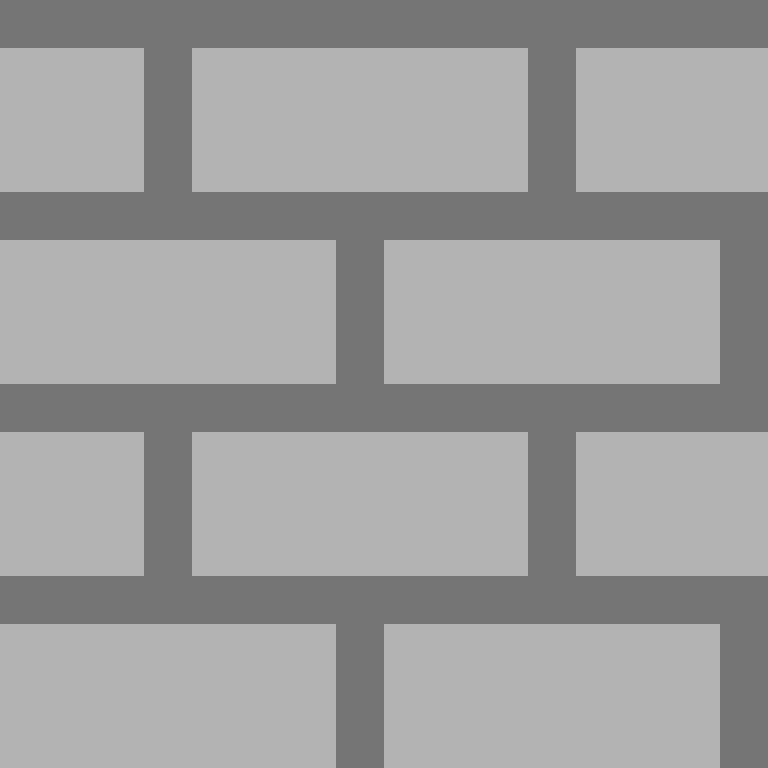
Give the GLSL for this pattern, as a three.js fragment shader.

```glsl
varying vec2 vUv;

const vec2 BRICK_COUNT = vec2(2.0, 4.0);
const float JOINT_WIDTH = 1.0 / 16.0;
const vec3 BRICK_COLOR = vec3(0.706);
const vec3 MORTAR_COLOR = vec3(0.457);

// Position relative to the centre of the nearest brick, in canvas units
vec2 runningBond(vec2 p, vec2 count) {
  vec2 cell = p * count;
  cell.x += 0.5 * mod(floor(cell.y), 2.0);
  return (fract(cell) - 0.5) / count;
}

// Antialiased coverage of a centred box
float boxCoverage(vec2 p, vec2 halfSize, vec2 pixel) {
  vec2 inside = clamp((halfSize - abs(p)) / pixel + 0.5, 0.0, 1.0);
  return inside.x * inside.y;
}

void main() {
  // Half a joint of shift puts the first brick in the lower left corner
  vec2 local = runningBond(vUv + 0.5 * JOINT_WIDTH, BRICK_COUNT);
  vec2 halfBrick = 0.5 * (1.0 / BRICK_COUNT - JOINT_WIDTH);
  float brick = boxCoverage(local, halfBrick, fwidth(vUv));
  gl_FragColor = vec4(mix(MORTAR_COLOR, BRICK_COLOR, brick), 1.0);
}
```
